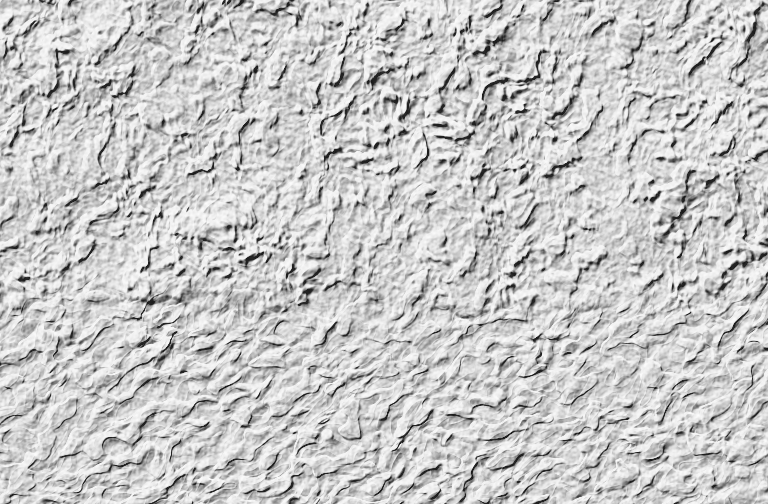
Write a WebGL 2 fragment shader that draws this texture.

```glsl
#version 300 es
precision highp float;
// Rough grey plaster: crumbly clumps above, curved trowel flakes below, lit from the upper left.

uniform vec2 u_resolution;
out vec4 outColor;

// Lengths are in canvas heights, frequencies in cells per canvas height.
const vec2 TO_LIGHT = vec2(-0.6, 0.8);
const float NEAR_STEP = 0.0024;   // sharp relief
const float FAR_STEP = 0.010;     // soft cast shade
const float NEAR_GAIN = 0.78;
const float FAR_GAIN = 0.55;

const float DAUB_ANGLE = 1.25;
const vec2 DAUB_FREQ = vec2(17.0, 28.0);    // along, across
const float DAUB_HEIGHT = 0.021;
const float LUMP_HEIGHT = 0.017;
const float CRUMB_HEIGHT = 0.0085;

const float TROWEL_ANGLE = 0.62;
const vec2 TROWEL_FREQ = vec2(21.0, 31.0);
const float FLAKE_HEIGHT = 0.0115;
const float FOLD_HEIGHT = 0.019;
const float RIDGE_HEIGHT = 0.004;
const float RIDGE_SHARPNESS = 6.0;
const float BRISTLE_HEIGHT = 0.005;

const float SEAM_LEVEL = 0.41;
const float SEAM_HEIGHT = 0.024;
const float GRAIN_HEIGHT = 0.0038;
const float SPECKLE = 0.06;

const float MID_TONE = 0.825;
const float TONE_SLOPE = 0.15;
const float TONE_CURVE = 0.045;
const float SHADE_ROLLOFF = 0.07;

float hash(vec2 cell) {
    return fract(sin(dot(cell, vec2(127.1, 311.7))) * 43758.5453);
}

// Contribution of one lattice corner to the gradient noise.
float corner(vec2 cell, vec2 offset) {
    float angle = 6.28318 * hash(cell);
    return dot(vec2(cos(angle), sin(angle)), offset);
}

float noise(vec2 p) {
    vec2 cell = floor(p);
    vec2 f = fract(p);
    vec2 w = f * f * (3.0 - 2.0 * f);
    vec2 e = vec2(1.0, 0.0);
    float low = mix(corner(cell, f), corner(cell + e, f - e), w.x);
    float high = mix(corner(cell + e.yx, f - e.yx), corner(cell + 1.0, f - 1.0), w.x);
    return mix(low, high, w.y);
}

// Noise stretched along a direction.
float streak(vec2 p, float angle, vec2 freq) {
    vec2 dir = vec2(cos(angle), sin(angle));
    vec2 q = vec2(dot(p, dir), dot(p, vec2(-dir.y, dir.x)));
    return noise(q * freq + 37.0 * angle + 11.3);
}

// Ragged clumps in steep streaks, with lumps and crumbs on top.
float daubed(vec2 p) {
    float n = streak(p, DAUB_ANGLE, DAUB_FREQ)
            + 0.50 * streak(p, DAUB_ANGLE - 0.8, DAUB_FREQ * 1.9)
            + 0.30 * streak(p, DAUB_ANGLE + 0.5, DAUB_FREQ * 3.7);
    float h = DAUB_HEIGHT * smoothstep(-0.04, 0.34, n);
    h -= LUMP_HEIGHT * abs(streak(p, DAUB_ANGLE + 0.3, vec2(38.0, 52.0)));
    return h + CRUMB_HEIGHT * streak(p, DAUB_ANGLE - 0.4, vec2(84.0, 98.0));
}

// Short flakes, creased folds and bristle marks dragged by the trowel.
float trowelled(vec2 p) {
    float n = streak(p, TROWEL_ANGLE, TROWEL_FREQ)
            + 0.45 * streak(p, TROWEL_ANGLE - 0.25, TROWEL_FREQ * 2.1);
    float fold = max(streak(p, TROWEL_ANGLE + 0.45, vec2(27.0, 39.0)),
                     streak(p, TROWEL_ANGLE - 0.25, vec2(29.0, 46.0)));
    float edge = abs(streak(p, TROWEL_ANGLE + 0.10, vec2(36.0, 60.0)));
    float h = FLAKE_HEIGHT * smoothstep(-0.02, 0.16, n) + FOLD_HEIGHT * fold;
    h += RIDGE_HEIGHT * exp(-RIDGE_SHARPNESS * edge);
    return h + BRISTLE_HEIGHT * streak(p, TROWEL_ANGLE, vec2(48.0, 104.0));
}

float surface(vec2 p) {
    vec2 bend = vec2(noise(p * 9.0 + 3.1), noise(p * 9.0 + 41.7));
    vec2 curl = vec2(noise(p * 27.0 + 17.3), noise(p * 27.0 + 63.9));
    vec2 q = p + 0.024 * bend + 0.010 * curl;

    // The daubed coat ends in a ragged, broken edge over the trowelled one.
    float above = p.y - SEAM_LEVEL - 0.08 * noise(vec2(p.x * 3.0, 8.4)) + 0.05 * bend.y + 0.018 * curl.x;
    float coat = smoothstep(-0.05, 0.06, above);
    float lip = smoothstep(-0.007, 0.007, above);

    float roughness = 1.0 + 0.6 * noise(p * 4.5 + 29.0) + 0.5 * noise(p * 11.0 + 53.0);
    float h = roughness * mix(trowelled(q), daubed(q), coat);
    h += SEAM_HEIGHT * lip * smoothstep(-0.10, 0.30, noise(p * 5.0 + 71.0));
    return h + GRAIN_HEIGHT * streak(p, 2.2, vec2(135.0, 155.0));
}

void main() {
    vec2 p = gl_FragCoord.xy / u_resolution.y;

    // A rise towards the light leaves this point in shade.
    float h = surface(p);
    float nearRise = (surface(p + TO_LIGHT * NEAR_STEP) - h) / NEAR_STEP;
    float farRise = (surface(p + TO_LIGHT * FAR_STEP) - h) / FAR_STEP;
    float shade = NEAR_GAIN * nearRise + FAR_GAIN * farRise;
    shade /= 1.0 + SHADE_ROLLOFF * max(shade, 0.0);
    shade = clamp(shade, -1.67, 2.6);

    // Lit faces level off near white, shaded ones fall quickly to dark.
    float tone = MID_TONE - TONE_SLOPE * shade - TONE_CURVE * shade * shade;
    tone += SPECKLE * streak(p, 0.9, vec2(140.0, 160.0));
    outColor = vec4(vec3(clamp(tone, 0.0, 1.0)), 1.0);
}
```
